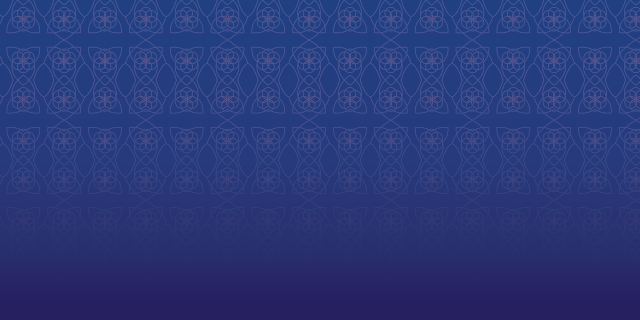
This pattern is drawn by a WebGL 2 fragment shader. Its source:

```glsl
#version 300 es
precision highp float;
// Fine lilac lattice of six-petal rosettes fading down a blue to indigo gradient.
uniform vec2 u_resolution;
out vec4 outColor;

const float COLUMNS_PER_HEIGHT = 7.837;
const float FIRST_COLUMN = 0.571;
const float MIRROR_LINE = 0.98;     // crossing axis between paired rows
const float PAIR_HEIGHT = 1.965;    // two mirrored rows, in column widths
const float ROSETTE_OFFSET = 0.51;  // rosette centre from the crossing axis
const float HALF_WIDTH = 0.008;

float segmentDistance(vec2 p, vec2 a, vec2 b) {
    vec2 ab = b - a;
    return length(p - a - ab * clamp(dot(p - a, ab) / dot(ab, ab), 0.0, 1.0));
}

// Distance to a quadratic curve, taken over short chords
float curveDistance(vec2 p, vec2 a, vec2 control, vec2 b) {
    float d = 1e3;
    vec2 previous = a;
    for (int i = 1; i <= 8; i++) {
        float t = float(i) / 8.0;
        vec2 next = mix(mix(a, control, t), mix(control, b, t), t);
        d = min(d, segmentDistance(p, previous, next));
        previous = next;
    }
    return d;
}

// Six overlapping rings that meet at the centre
float rosetteDistance(vec2 p, float radius) {
    float d = 1e3;
    for (int i = 0; i < 6; i++) {
        float angle = radians(60.0 * float(i) + 30.0);
        vec2 centre = radius * vec2(cos(angle), sin(angle));
        d = min(d, abs(length(p - centre) - radius));
    }
    return d;
}

// Lattice around one rosette; p.x is already mirrored
float latticeDistance(vec2 p, bool crossed) {
    vec2 corner = vec2(0.40, -0.33);
    vec2 waist = vec2(0.27, 0.03);
    vec2 cusp = vec2(0.50, 0.06);
    float seam = 0.5 * PAIR_HEIGHT - ROSETTE_OFFSET;

    // Flared collar
    float d = curveDistance(p, vec2(0.0, -0.24), vec2(0.18, -0.36), corner);
    d = min(d, curveDistance(p, corner, vec2(0.42, -0.12), waist));

    // Interlaced tips across the row seam
    d = min(d, curveDistance(p, waist, vec2(0.32, 0.30), vec2(0.13, seam)));
    d = min(d, curveDistance(p, vec2(0.13, seam), vec2(0.08, 0.40), vec2(0.0, 0.35)));

    // Arches that link neighbouring columns
    d = min(d, curveDistance(p, cusp, vec2(0.36, 0.12), vec2(0.25, seam)));
    if (crossed) {
        d = min(d, curveDistance(p, vec2(0.0, -ROSETTE_OFFSET), vec2(0.40, -0.28), cusp));
    }
    return d;
}

// Box-filtered coverage of a line, stable for widths below one pixel
float lineCoverage(float d, float halfWidth, float pixel) {
    return clamp((halfWidth - d) / pixel + 0.5, 0.0, 1.0)
         - clamp((-halfWidth - d) / pixel + 0.5, 0.0, 1.0);
}

vec3 backdrop(float depth) {
    const vec3 topBlue = vec3(0.130, 0.250, 0.510);
    const vec3 midBlue = vec3(0.150, 0.230, 0.490);
    const vec3 duskBlue = vec3(0.160, 0.195, 0.445);
    const vec3 indigo = vec3(0.150, 0.120, 0.375);
    vec3 color = mix(topBlue, midBlue, smoothstep(0.0, 0.5, depth));
    color = mix(color, duskBlue, smoothstep(0.45, 0.75, depth));
    return mix(color, indigo, smoothstep(0.70, 1.0, depth));
}

void main() {
    vec2 uv = gl_FragCoord.xy / u_resolution.y;
    float depth = 1.0 - uv.y;
    float pixel = COLUMNS_PER_HEIGHT / u_resolution.y;

    // Repeat by columns and mirrored row pairs
    vec2 grid = vec2(uv.x, depth) * COLUMNS_PER_HEIGHT;
    float column = floor(grid.x - FIRST_COLUMN + 0.5);
    float fromAxis = abs(mod(grid.y - MIRROR_LINE + 0.5 * PAIR_HEIGHT, PAIR_HEIGHT)
                         - 0.5 * PAIR_HEIGHT);
    vec2 cell = vec2(abs(grid.x - FIRST_COLUMN - column), fromAxis - ROSETTE_OFFSET);
    bool crossed = mod(column, 2.0) > 0.5;

    float d = min(rosetteDistance(cell, 0.145), latticeDistance(cell, crossed));
    float ink = lineCoverage(d, HALF_WIDTH, pixel);

    // Rosy centres, with lines dissolving toward the bottom
    const vec3 lilac = vec3(0.42, 0.41, 0.64);
    const vec3 rose = vec3(0.52, 0.42, 0.61);
    vec3 lineColor = mix(rose, lilac, smoothstep(0.05, 0.28, length(cell)));
    float fade = 0.75 * (1.0 - smoothstep(0.20, 0.90, depth));

    outColor = vec4(mix(backdrop(depth), lineColor, ink * fade), 1.0);
}
```
